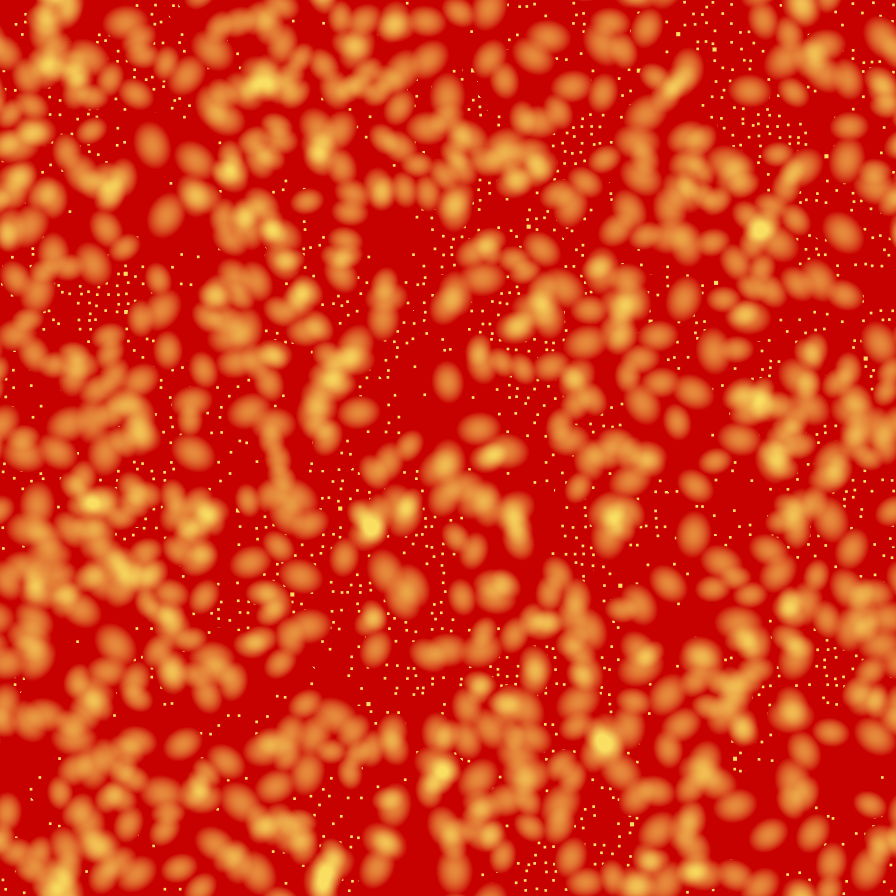
A WebGL 2 fragment shader for this pattern:

```glsl
#version 300 es
precision highp float;

uniform vec2 u_resolution;
out vec4 fragColor;

#define BLOB_CELLS 14
#define MAX_BLOBS 7.0
#define BLOB_RADIUS vec2(0.0165, 0.024)
#define BLOB_PEAK 0.62
#define BLOB_STRETCH 0.14
#define SPECK_CELLS 96
#define SPECK_HALF 0.0015
#define BIG_SPECK_HALF 0.0023
#define DRIFT_CELLS 12

const vec3 RED = vec3(0.78, 0.0, 0.0);
const vec3 YELLOW = vec3(0.975, 0.87, 0.38);

// Three random values in 0..1 for a cell that wraps after `period` cells
vec3 hash(ivec2 cell, int period, int seed) {
    uvec3 v = uvec3((cell + period) % period, seed);
    v = v * 1664525u + 1013904223u;
    v.x += v.y * v.z; v.y += v.z * v.x; v.z += v.x * v.y;
    v ^= v >> 16u;
    v.x += v.y * v.z; v.y += v.z * v.x; v.z += v.x * v.y;
    return vec3(v >> 8u) / 16777216.0;
}

// Smooth value noise that wraps at the canvas edges
float wrappedNoise(vec2 uv, int period) {
    vec2 p = uv * float(period);
    ivec2 c = ivec2(floor(p));
    vec2 f = fract(p);
    f = f * f * (3.0 - 2.0 * f);
    float low = mix(hash(c, period, 90).x, hash(c + ivec2(1, 0), period, 90).x, f.x);
    float high = mix(hash(c + ivec2(0, 1), period, 90).x, hash(c + ivec2(1, 1), period, 90).x, f.x);
    return mix(low, high, f.y);
}

// Soft oval mounds; overlapping ones add up by their squares
float blobGlow(vec2 uv) {
    vec2 p = uv * float(BLOB_CELLS);
    ivec2 home = ivec2(floor(p));
    float energy = 0.0;
    for (int y = -1; y <= 1; y++)
    for (int x = -1; x <= 1; x++) {
        ivec2 cell = home + ivec2(x, y);
        int count = 1 + int(hash(cell, BLOB_CELLS, 50).x * MAX_BLOBS);
        for (int i = 0; i < count; i++) {
            vec3 rnd = hash(cell, BLOB_CELLS, i);
            vec2 offset = (p - vec2(cell) - rnd.xy) / float(BLOB_CELLS);
            float angle = 6.2832 * fract(rnd.z * 17.0);
            vec2 axis = vec2(cos(angle), sin(angle));
            vec2 along = vec2(dot(offset, axis), dot(offset, vec2(-axis.y, axis.x)));
            along *= vec2(1.0 - BLOB_STRETCH, 1.0 + BLOB_STRETCH);
            float radius = mix(BLOB_RADIUS.x, BLOB_RADIUS.y, rnd.z);
            float mound = max(0.0, 1.0 - dot(along, along) / (radius * radius));
            energy += mound * mound;
        }
    }
    return min(1.0, BLOB_PEAK * sqrt(energy));
}

// Tiny square specks, gathered into drifts
float specks(vec2 uv) {
    vec2 p = uv * float(SPECK_CELLS);
    ivec2 cell = ivec2(floor(p));
    vec3 rnd = hash(cell, SPECK_CELLS, 70);
    vec3 kind = hash(cell, SPECK_CELLS, 71);
    vec2 offset = abs(fract(p) - mix(vec2(0.23), vec2(0.77), rnd.xy)) / float(SPECK_CELLS);
    float halfSize = kind.x < 0.02 ? BIG_SPECK_HALF : SPECK_HALF;
    vec2 cover = clamp((halfSize - offset) * u_resolution + 0.5, 0.0, 1.0);
    float density = 0.03 + 0.6 * smoothstep(0.2, 0.9, wrappedNoise(uv, DRIFT_CELLS));
    return cover.x * cover.y * step(rnd.z, density);
}

void main() {
    vec2 uv = gl_FragCoord.xy / u_resolution;
    float glow = blobGlow(uv);
    // Specks lie on the bare ground only
    float ground = 1.0 - smoothstep(0.0, 0.12, glow);
    float tone = max(glow, specks(uv) * ground);
    fragColor = vec4(mix(RED, YELLOW, tone), 1.0);
}
```
